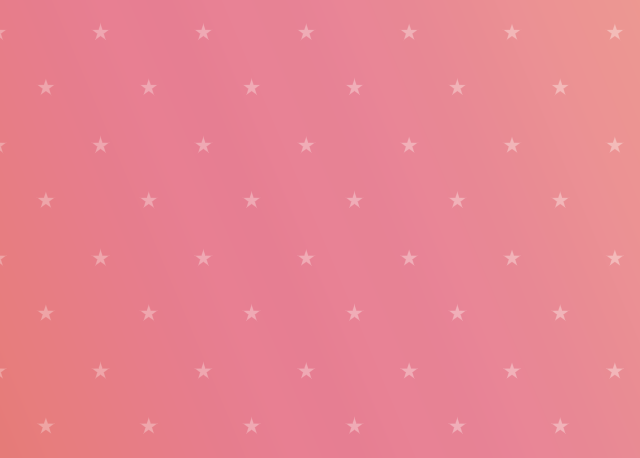
A Shadertoy shader for this pattern:

```glsl
const float PI = 3.14159265;

// Lengths are fractions of the canvas height, y measured from the top
const vec2 PERIOD = vec2(0.2246, 0.2465);
const vec2 FIRST_STAR = vec2(-0.0051, 0.0712);
const vec2 ROW_SHIFT = vec2(0.1053, 0.1202);
const float STAR_RADIUS = 0.0186;
const float INNER_RATIO = 0.40;
const float EDGE_PIXELS = 0.75;

const vec2 GRADIENT_DIR = vec2(0.92, 0.39);
const vec3 CORAL = vec3(0.902, 0.485, 0.465);
const vec3 ROSE = vec3(0.906, 0.495, 0.572);
const vec3 PINK = vec3(0.908, 0.515, 0.587);
const vec3 PEACH = vec3(0.928, 0.595, 0.570);
const vec3 STAR_COLOR = vec3(1.0, 0.98, 0.96);
const vec2 STAR_ALPHA = vec2(0.31, 0.39);  // left, right
const float BAND_STRENGTH = 0.008;
const float BAND_COUNT = 14.0;

float hash(float n) {
    n = fract(n * 0.1031);
    n *= n + 33.33;
    return fract(n * (n + n));
}

float noise(float x) {
    float cell = floor(x);
    return mix(hash(cell), hash(cell + 1.0), smoothstep(0.0, 1.0, x - cell));
}

// Signed distance to the edge lines of an upright five-pointed star
float starDistance(vec2 p, float radius) {
    float halfSector = PI / 5.0;
    float angle = mod(atan(p.x, p.y) + halfSector, 2.0 * halfSector) - halfSector;
    vec2 folded = length(p) * vec2(cos(angle), abs(sin(angle)));
    vec2 tip = vec2(radius, 0.0);
    vec2 notch = radius * INNER_RATIO * vec2(cos(halfSector), sin(halfSector));
    vec2 edge = normalize(notch - tip);
    return dot(folded - tip, vec2(edge.y, -edge.x));
}

// Two interleaved lattices form the staggered rows
float starField(vec2 p) {
    float d = 1.0;
    for (int row = 0; row < 2; row++) {
        vec2 q = p - FIRST_STAR - float(row) * ROW_SHIFT;
        q -= PERIOD * round(q / PERIOD);
        d = min(d, starDistance(vec2(q.x, -q.y), STAR_RADIUS));
    }
    return d;
}

vec3 background(vec2 p, float aspect) {
    float t = dot(p, GRADIENT_DIR) / dot(vec2(aspect, 1.0), GRADIENT_DIR);
    vec3 color = mix(CORAL, ROSE, smoothstep(-0.08, 0.40, t));
    color = mix(color, PINK, smoothstep(0.35, 0.65, t));
    color = mix(color, PEACH, clamp((t - 0.62) / 0.38, 0.0, 1.0));
    // Faint tonal bands across the gradient
    return color + BAND_STRENGTH * (noise(t * BAND_COUNT) - 0.5);
}

void mainImage(out vec4 fragColor, in vec2 fragCoord) {
    vec2 p = fragCoord / iResolution.y;
    float aspect = iResolution.x / iResolution.y;
    float blur = EDGE_PIXELS / iResolution.y;

    float coverage = 1.0 - smoothstep(-blur, blur, starField(vec2(p.x, 1.0 - p.y)));
    float alpha = mix(STAR_ALPHA.x, STAR_ALPHA.y, p.x / aspect);
    vec3 color = mix(background(p, aspect), STAR_COLOR, coverage * alpha);
    fragColor = vec4(color, 1.0);
}
```
